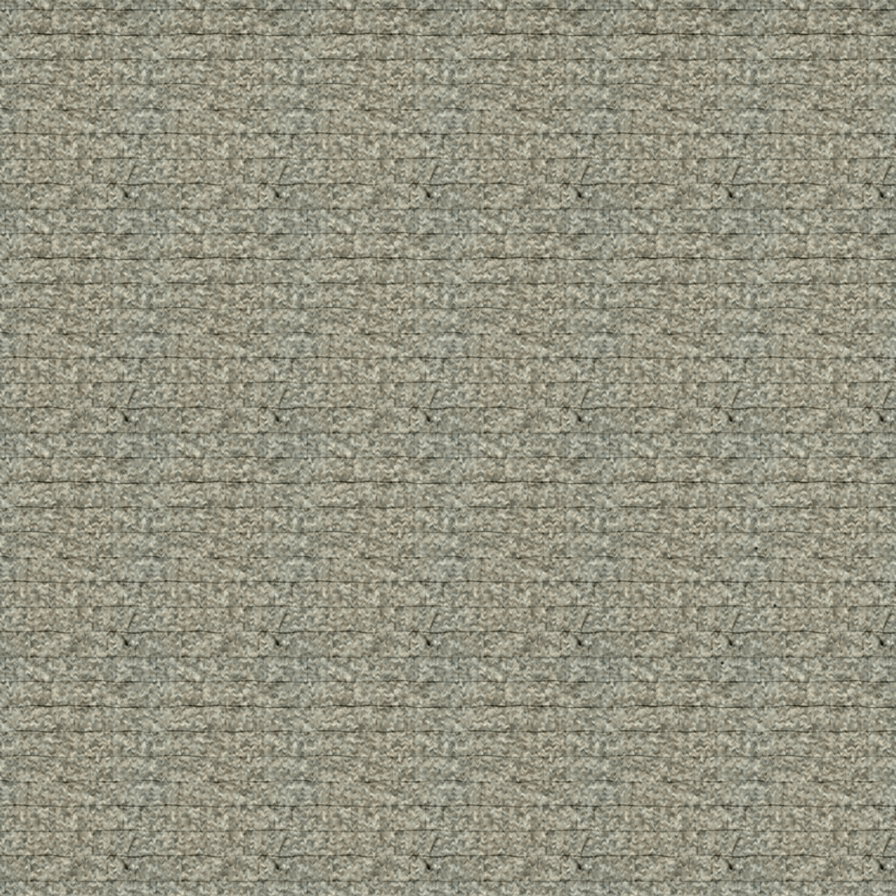
A Shadertoy shader for this texture:

```glsl
float hash(vec2 p) {
    return fract(sin(dot(p, vec2(127.1, 311.7))) * 43758.5453);
}

// Value noise over one unit tile, wrapping after the given number of cells
float tileNoise(vec2 p, vec2 cells) {
    p *= cells;
    vec2 i = floor(p), f = fract(p);
    f = f * f * (3.0 - 2.0 * f);
    vec2 a = mod(i, cells), b = mod(i + 1.0, cells);
    return mix(mix(hash(a), hash(vec2(b.x, a.y)), f.x),
               mix(hash(vec2(a.x, b.y)), hash(b), f.x), f.y);
}

float segmentDistance(vec2 p, vec2 a, vec2 b) {
    vec2 ab = b - a;
    return length(p - a - ab * clamp(dot(p - a, ab) / dot(ab, ab), 0.0, 1.0));
}

float stroke(float d, float halfWidth, float soft) {
    return 1.0 - smoothstep(halfWidth - soft, halfWidth + soft, d);
}

void mainImage(out vec4 fragColor, in vec2 fragCoord) {
    vec2 uv = fragCoord / iResolution.xy;
    float soft = max(1.0 / iResolution.y, 0.0012);

    // Repeating wall panel, y pointing down
    vec2 repeats = vec2(5.93, 4.0);
    vec2 p = vec2(uv.x, 1.0 - uv.y) * repeats - vec2(0.0, 0.932);
    vec2 panel = floor(p), t = fract(p);

    // Stone grain, streaked along a fine zigzag
    vec2 g = t + vec2(0.0, 0.014 * abs(fract(t.x * 22.0) - 0.5));
    float shade = (tileNoise(g, vec2(42.0, 92.0)) - 0.5) * 0.31
                + (tileNoise(g + 0.37, vec2(64.0, 86.0)) - 0.5) * 0.25
                + (tileNoise(t, vec2(12.0, 22.0)) - 0.5) * 0.03;

    // Nine courses with nearly straight horizontal joints
    float y = t.y * 9.0 + (tileNoise(t, vec2(9.0, 9.0)) - 0.5) * 0.1;
    float joint = mod(floor(y + 0.5), 9.0);
    float row = mod(floor(y), 9.0);
    float jointDist = abs(fract(y + 0.5) - 0.5) / 9.0 / repeats.y;
    float wear = tileNoise(vec2(t.x, (joint + 0.02) / 9.0), vec2(7.0, 9.0));
    float depth = 0.11 + 0.17 * smoothstep(0.3, 0.9, wear);
    depth += joint == 2.0 || joint == 3.0 ? 0.05 : 0.0;
    shade -= depth * stroke(jointDist, 0.0008, soft);
    shade -= 0.03 * exp(-jointDist / 0.002);

    // Faint, irregular upright joints, broken along their length
    float x = t.x * 6.0 + hash(vec2(row, 3.7));
    vec2 brick = vec2(mod(floor(x), 6.0), row);
    float center = 0.25 + 0.5 * hash(brick + 11.3);
    float uprightDist = abs(fract(x) - center + (tileNoise(t, vec2(5.0, 36.0)) - 0.5) * 0.08);
    shade -= 0.17 * smoothstep(0.3, 1.0, hash(brick + 41.9))
           * (0.4 + 0.6 * tileNoise(t + 0.13, vec2(9.0, 40.0)))
           * stroke(uprightDist / 6.0 / repeats.x, 0.0008, soft);

    // Chipped corner and slanted crack in every panel
    vec2 chip = (t - vec2(0.84, 0.945)) / repeats;
    float damage = 0.85 + 0.15 * hash(panel + 5.1);
    vec2 lip = chip - vec2(0.008, -0.003);
    float crack = segmentDistance(chip, vec2(0.010, -0.037), vec2(0.002, -0.020));
    float tail = segmentDistance(chip, vec2(-0.006, -0.010), vec2(0.0));
    shade -= damage * (0.36 * exp(-dot(chip, chip) / 0.000018)
                     + 0.18 * stroke(tail, 0.0014, soft)
                     + 0.2 * stroke(crack, 0.0012, soft));
    shade += 0.1 * exp(-dot(lip, lip) / 0.00002);

    // Slight drift between panels
    shade += 0.015 * (tileNoise(uv * 0.9, vec2(5.0, 4.0)) - 0.5);
    shade -= 0.03 * smoothstep(0.93, 1.0, uv.y);

    // Tan stone with slightly cooler grey patches
    float warmth = 0.35 * (tileNoise(t, vec2(4.0, 5.0)) - 0.5)
                 + 0.9 * (tileNoise(t + 0.21, vec2(36.0, 56.0)) - 0.5);
    warmth -= 0.25 * smoothstep(0.25, 0.0, abs(fract(t.x + 0.5) - 0.47));
    warmth -= row == 0.0 ? 0.2 : 0.0;
    vec3 color = vec3(0.608, 0.598, 0.526) + shade * vec3(1.0, 1.0, 0.97);
    color += warmth * vec3(0.035, 0.004, -0.022);

    // A few stray dark specks
    for (float i = 0.0; i < 3.0; i++) {
        vec2 speck = vec2(0.844 + 0.05 * sin(i * 2.71), 0.388 - 0.064 * i);
        color = mix(color, vec3(0.08), 0.85 * stroke(length(uv - speck), 0.0016, soft));
    }

    fragColor = vec4(clamp(color, 0.0, 1.0), 1.0);
}
```
